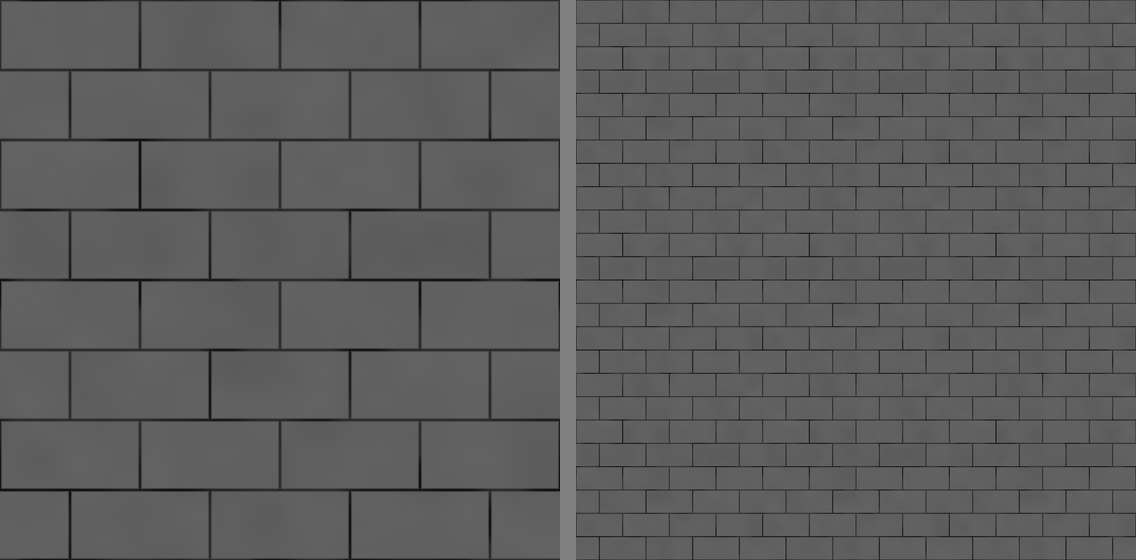
Left, the tile; right, the same tile 3 across and 3 down.
Give the GLSL for this texture, as a WebGL 1 fragment shader.

```glsl
precision highp float;
// Dark grey slabs in a seamless half-offset running bond with thin soft joints.

uniform vec2 u_resolution;

const vec2 SLABS = vec2(4.0, 8.0);         // repeats across and down
const float ROW_SHIFT = 0.5;               // offset of alternate rows, in slabs
const float JOINT_CORE = 0.0008;           // half width of the darkest part
const float JOINT_SOFT = 0.0033;           // width of the fade to the face
const vec3 FACE_COLOR = vec3(0.373);
const vec3 JOINT_COLOR = vec3(0.172);
const float SLAB_VARIATION = 0.008;        // tone change between slabs
const float MOTTLE_STRENGTH = 0.045;       // cloudiness within slabs
const float MOTTLE_CELLS = 10.0;           // whole number, so it wraps
const float GRIME_CELLS = 12.0;            // whole number, so it wraps
const float GRIME_DEPTH = 0.11;            // darkening of dirty joints

float hash(vec2 p) {
  vec3 q = fract(vec3(p.xyx) * 0.1031);
  q += dot(q, q.yzx + 33.33);
  return fract((q.x + q.y) * q.z);
}

// Value noise that repeats every period cells.
float wrapNoise(vec2 p, float period) {
  vec2 cell = floor(p);
  vec2 f = p - cell;
  f = f * f * f * (f * (f * 6.0 - 15.0) + 10.0);
  vec2 lo = mod(cell, period);
  vec2 hi = mod(cell + 1.0, period);
  float bottom = mix(hash(lo), hash(vec2(hi.x, lo.y)), f.x);
  float top = mix(hash(vec2(lo.x, hi.y)), hash(hi), f.x);
  return mix(bottom, top, f.y);
}

// Three octaves, centred on zero.
float mottle(vec2 uv, vec2 shift) {
  float sum = 0.0;
  float weight = 0.55;
  float cells = MOTTLE_CELLS;
  for (int i = 0; i < 3; i++) {
    sum += weight * (wrapNoise(uv * cells + shift + 0.37, cells) - 0.5);
    cells *= 2.0;
    weight *= 0.4;
  }
  return sum;
}

void main() {
  vec2 uv = gl_FragCoord.xy / u_resolution;
  float pixel = 1.0 / min(u_resolution.x, u_resolution.y);

  // Slab layout: even rows from the bottom are shifted.
  vec2 grid = uv * SLABS;
  float row = floor(grid.y);
  grid.x += ROW_SHIFT * (1.0 - mod(row, 2.0));
  vec2 slab = vec2(mod(floor(grid.x), SLABS.x), row);
  vec2 local = fract(grid);

  // Distance to the nearest joint, in canvas units.
  vec2 toEdge = min(local, 1.0 - local) / SLABS;
  float edgeDistance = min(toEdge.x, toEdge.y);
  float face = smoothstep(JOINT_CORE, JOINT_CORE + max(JOINT_SOFT, pixel), edgeDistance);

  // Each slab has its own tone and its own patch of clouds.
  float tone = hash(slab + 17.0) - 0.5;
  vec2 shift = floor(10.0 * vec2(hash(slab + 41.0), hash(slab + 73.0)));
  vec3 faceColor = FACE_COLOR + SLAB_VARIATION * tone + MOTTLE_STRENGTH * mottle(uv, shift);

  // Joints darken in patches.
  float grime = smoothstep(0.45, 0.95, wrapNoise(uv * GRIME_CELLS + 0.21, GRIME_CELLS));
  vec3 jointColor = JOINT_COLOR - GRIME_DEPTH * grime;

  gl_FragColor = vec4(mix(jointColor, faceColor, face), 1.0);
}
```
